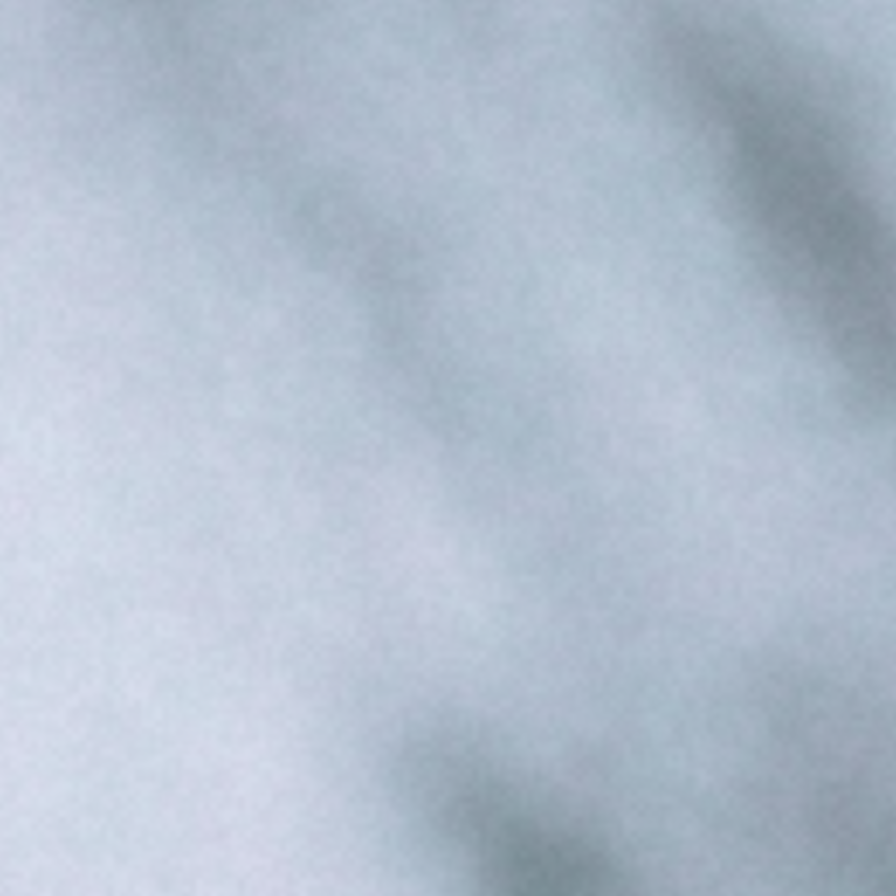
Write a WebGL 2 fragment shader that draws this texture.

```glsl
#version 300 es
precision highp float;

// Softly blurred pale blue cloth with broad diagonal folds.
// Gaussian ridges and hollows on rotated, gently warped axes set the tone;
// value noise adds mottling, a faint pink-green drift and fine soft grain.

#define SHADOW vec3(0.455, 0.515, 0.550)
#define MIDDLE vec3(0.678, 0.735, 0.799)
#define LIGHT vec3(0.825, 0.852, 0.912)
#define FOLD_DIRECTION vec2(0.582, -0.813)
#define WARP 0.08
#define MOTTLE 0.20
#define GRAIN 0.037
#define GRAIN_CELLS 130.0
#define TINT_DRIFT 0.026

uniform vec2 u_resolution;
out vec4 fragColor;

// Integer hash of a lattice cell, 0 to 1
float hash(vec2 cell) {
    uvec2 q = uvec2(ivec2(cell)) * uvec2(1597u, 3571u);
    uint h = (q.x ^ (q.y << 8)) * 74773u + 9176u;
    h = (h ^ (h >> 15)) * 48271u;
    h = (h ^ (h >> 13)) * 69621u;
    return float((h ^ (h >> 16)) & 65535u) / 65535.0;
}

// Smooth value noise, -0.5 to 0.5
float noise(vec2 p) {
    vec2 i = floor(p), f = fract(p);
    vec2 w = f * f * f * (f * (f * 6.0 - 15.0) + 10.0);
    float low = mix(hash(i), hash(i + vec2(1, 0)), w.x);
    float high = mix(hash(i + vec2(0, 1)), hash(i + vec2(1, 1)), w.x);
    return mix(low, high, w.y) - 0.5;
}

// Layered noise, each octave turned to hide the lattice
float fbm(vec2 p) {
    float sum = 0.0, gain = 0.5;
    for (int k = 0; k < 4; k++) {
        sum += gain * noise(p);
        p = mat2(0.8, 0.6, -0.6, 0.8) * p * 2.03 + 17.3;
        gain *= 0.5;
    }
    return sum;
}

// Soft elongated bump; all positions are (across, along) the folds
float fold(vec2 q, vec2 centre, vec2 size) {
    vec2 d = (q - centre) / size;
    return exp(-dot(d, d));
}

// Brightness of the cloth, 0 in deep hollows to 1 on lit areas
float clothTone(vec2 q) {
    float tone = mix(0.99, 0.58, smoothstep(0.22, 0.85, q.x));

    // Hollows
    tone -= 0.12 * fold(q, vec2(0.73, -0.30), vec2(0.075, 0.40));
    tone -= 0.22 * fold(q, vec2(0.72, -0.76), vec2(0.20, 0.20));
    tone -= 0.52 * fold(q, vec2(1.18, -0.08), vec2(0.095, 0.29));
    tone -= 0.72 * fold(q, vec2(0.49, 0.37), vec2(0.15, 0.19));
    tone -= 0.16 * fold(q, vec2(0.49, 0.16), vec2(0.08, 0.16));
    tone -= 0.40 * fold(q, vec2(0.83, 0.56), vec2(0.14, 0.22));

    // Ridges
    tone += 0.16 * fold(q, vec2(0.93, -0.02), vec2(0.09, 0.26));
    tone += 0.12 * fold(q, vec2(0.62, 0.00), vec2(0.055, 0.17));
    return tone;
}

void main() {
    vec2 p = gl_FragCoord.xy / u_resolution.y;
    vec2 across = vec2(-FOLD_DIRECTION.y, FOLD_DIRECTION.x);
    vec2 q = vec2(dot(p, across), dot(p, FOLD_DIRECTION));

    // Folds with irregular outlines
    vec2 bend = vec2(fbm(p * 5.0 + 31.0), fbm(p * 5.0 + 67.0));
    float tone = clothTone(q + WARP * bend);

    // Streaky mottling along the folds
    tone += MOTTLE * fbm(q * vec2(10.0, 6.0) + 43.0);
    tone += 0.5 * MOTTLE * fbm(p * 26.0 + 11.0);

    // Three-stop ramp
    tone = clamp(tone, 0.0, 1.0);
    vec3 colour = tone < 0.55
        ? mix(SHADOW, MIDDLE, tone / 0.55)
        : mix(MIDDLE, LIGHT, (tone - 0.55) / 0.45);

    // Pink-green drift in broad and small patches
    float drift = fbm(p * 9.0 + 83.0) + 0.6 * noise(p * 48.0 + 5.0);
    colour += TINT_DRIFT * drift * vec3(1.0, -0.45, 0.3);

    // Soft grain
    vec2 g = p * GRAIN_CELLS;
    float grain = 0.65 * noise(g) + 0.45 * noise(g.yx * 0.57 + 29.0);
    colour += GRAIN * grain;

    fragColor = vec4(clamp(colour, 0.0, 1.0), 1.0);
}
```
